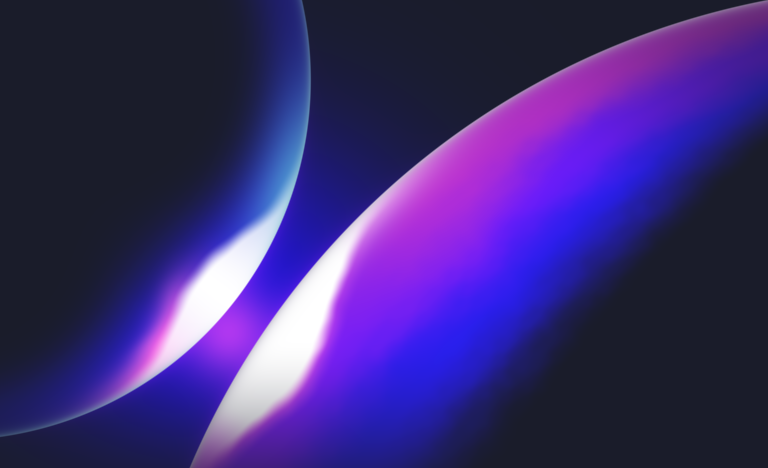
A Shadertoy shader for this background:

```glsl
// Two dark glowing spheres nearly touching, lit by neon light in the gap.

float hash(vec2 p) {
    return fract(sin(dot(p, vec2(127.1, 311.7))) * 43758.5453);
}

float noise(vec2 p) {
    vec2 i = floor(p), f = fract(p);
    f = f * f * (3.0 - 2.0 * f);
    return mix(mix(hash(i), hash(i + vec2(1, 0)), f.x),
               mix(hash(i + vec2(0, 1)), hash(i + vec2(1, 1)), f.x), f.y);
}

float bell(float x, float width) {
    return exp(-x * x / (width * width));
}

const vec3 NIGHT = vec3(0.10, 0.11, 0.165);
const vec3 BLUE = vec3(0.16, 0.12, 0.93);
const vec3 VIOLET = vec3(0.42, 0.11, 0.98);
const vec3 MAGENTA = vec3(0.74, 0.19, 0.82);
const vec3 PINK = vec3(1.0, 0.40, 0.90);
const vec3 CYAN = vec3(0.32, 0.66, 0.84);

// Light in the space between the spheres
vec3 gapColor(vec2 p, float outside) {
    float r = length(p - vec2(0.50, 0.33));
    vec3 col = mix(NIGHT, vec3(0.13, 0.08, 0.88), bell(r, 0.38));
    col = mix(col, VIOLET, 0.6 * bell(r, 0.32) * exp(-outside / 0.016));
    return mix(col, vec3(0.78, 0.24, 0.95), 0.85 * bell(length(p - vec2(0.49, 0.29)), 0.095));
}

// Left sphere: depth is measured inward from the rim, arc along it
vec3 leftColor(float depth, float arc, float grain) {
    float spread = 0.105 + 0.070 * bell(arc + 0.05, 0.32);
    float power = min(0.24 + 0.85 * bell(arc + 0.04, 0.38) + 0.2 * smoothstep(0.1, 0.5, arc), 1.0);
    vec3 col = mix(NIGHT, BLUE, power * exp(-pow(depth / spread, 2.6)));
    col = mix(col, CYAN, 0.85 * bell(arc - 0.27, 0.22) * bell(depth, 0.075));

    float core = 0.106 * bell(arc, 0.21) - 0.006 + 0.008 * grain;
    float fringe = bell(arc + 0.19, 0.17) * bell(max(depth - core, 0.0), 0.042);
    col = mix(col, PINK, 0.95 * fringe);
    col = mix(col, vec3(1), smoothstep(0.018, -0.018, depth - core) * bell(arc, 0.36));
    float rim = 0.35 + 0.60 * bell(arc, 0.60);
    return mix(col, vec3(0.52, 0.76, 0.80), rim * exp(-depth / 0.008) * (1.0 - bell(arc, 0.2)));
}

// Right sphere: bands run from pink at the rim to blue, then night
vec3 rightColor(float depth, float arc, float grain) {
    float up = max(arc, 0.0);
    float edge = 0.515 - 0.155 * up * up;
    float t = depth / edge + 0.07 * grain;
    float high = smoothstep(0.0, 0.5, arc);
    vec3 col = mix(VIOLET, BLUE, smoothstep(mix(0.28, 0.42, high), mix(0.62, 0.74, high), t));
    float plume = mix(0.58, 0.40, smoothstep(0.45, 0.85, arc));
    col = mix(col, MAGENTA, smoothstep(plume, 0.12, t) * (0.2 + 0.8 * high));
    col = mix(col, NIGHT, 0.42 * smoothstep(0.75, 1.35, arc));
    col = mix(col, NIGHT, smoothstep(0.65, 1.12, t));

    // Pink fringe around the white core
    float core = 0.120 * bell(arc + 0.04, 0.25) + 0.006 + 0.014 * grain;
    col = mix(col, PINK, 0.75 * bell(arc + 0.12, 0.38) * smoothstep(0.045, -0.01, depth - core));
    col = mix(col, vec3(0.96, 0.80, 0.96), 0.75 * bell(arc - 0.28, 0.24) * bell(depth, 0.05));
    float hot = smoothstep(0.018, -0.014, depth - core) * smoothstep(-0.36, -0.18, arc);
    col = mix(col, vec3(1), hot * smoothstep(0.46, 0.20, arc));
    float rim = 0.65 + 0.30 * bell(arc, 0.8);
    return mix(col, vec3(0.78, 0.77, 0.82), rim * exp(-depth / 0.010));
}

void mainImage(out vec4 fragColor, in vec2 fragCoord) {
    vec2 p = fragCoord / iResolution.y;
    float aa = 1.0 / iResolution.y;

    vec2 a = p - vec2(-0.107, 0.830);
    vec2 b = p - vec2(1.957, -0.654);
    float depthA = 0.771 - length(a);
    float depthB = 1.684 - length(b);
    float arcA = (atan(a.y, a.x) + 0.668) * 0.769;
    float arcB = (atan(b.y, -b.x) - 0.604) * 1.682;

    // Faint streaks that follow each rim
    float grainA = noise(vec2(arcA * 14.0, depthA * 30.0)) - 0.5;
    float grainB = 0.7 * noise(vec2(arcB * 9.0, depthB * 22.0))
                 + 0.3 * noise(vec2(arcB * 30.0, depthB * 50.0)) - 0.5;

    vec3 col = gapColor(p, max(-max(depthA, depthB), 0.0));
    col = mix(col, leftColor(max(depthA, 0.0), arcA, grainA), smoothstep(-aa, aa, depthA));
    col = mix(col, rightColor(max(depthB, 0.0), arcB, grainB), smoothstep(-aa, aa, depthB));

    // Dim the light toward the top and bottom
    float shade = smoothstep(-0.22, 0.28, p.y) * (1.0 - 0.22 * smoothstep(0.55, 1.0, p.y));
    col = mix(NIGHT, col, shade);
    fragColor = vec4(col, 1.0);
}
```
